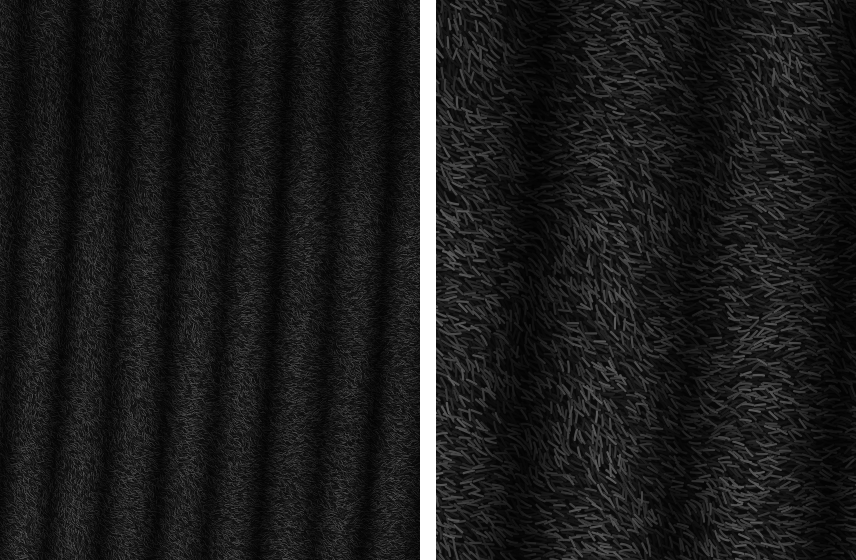
Left, the full canvas; right, a detail of the centre.
A Shadertoy shader for this texture:

```glsl
// Black pile fabric hanging in eight soft, slightly curving vertical folds.
// Layers of short jittered fibres on a cell grid follow a sine-driven nap,
// and a smooth fold profile shades them from dark valleys to grey crests.

const float FOLD_SPACING = 0.1255;   // in canvas widths
const float FIRST_VALLEY = 0.060;    // valley position at the top edge
const float FIBRE_CELL = 0.0056;
const float FIBRE_HALF_LENGTH = 0.0042;
const float FIBRE_HALF_WIDTH = 0.0009;
const int FIBRE_LAYERS = 2;
const vec3 GROUND = vec3(0.036);
const vec3 FIBRE_SHEEN = vec3(0.285);

vec3 hash3(vec2 p) {
    vec3 q = fract(vec3(p.xyx) * vec3(0.1031, 0.1030, 0.0973));
    q += dot(q, q.yxz + 33.33);
    return fract((q.xxy + q.yzz) * q.zyx);
}

float segmentDistance(vec2 p, vec2 direction, float halfLength) {
    float along = clamp(dot(p, direction), -halfLength, halfLength);
    return length(p - direction * along);
}

// Lean of the pile: down to the right at the left, flatter at the right
float napAngle(vec2 p) {
    float broad = mix(-0.95, -0.25, smoothstep(0.1, 0.8, p.x));
    float swirl = 0.35 * sin(p.x * 21.0 + 2.0 * sin(p.y * 13.0))
                + 0.30 * sin(p.y * 47.0 + 3.0 * sin(p.x * 39.0));
    return broad + swirl;
}

// Brightest fibre covering p within one jittered grid
float fibreLayer(vec2 p, float seed, float pixel) {
    vec2 cell = floor(p / FIBRE_CELL);
    float nap = napAngle(p);
    float brightest = 0.0;
    for (int j = -1; j <= 1; j++) {
        for (int i = -1; i <= 1; i++) {
            vec2 id = cell + vec2(i, j);
            vec3 rnd = hash3(id + seed);
            vec2 centre = (id + 0.2 + 0.6 * rnd.xy) * FIBRE_CELL;
            float angle = nap + (rnd.z - 0.5) * 1.3;
            vec2 direction = vec2(cos(angle), sin(angle));
            float d = segmentDistance(p - centre, direction, FIBRE_HALF_LENGTH);
            float cover = clamp((FIBRE_HALF_WIDTH - d) / pixel + 0.5, 0.0, 1.0);
            float gloss = fract(rnd.x * 17.0 + rnd.y * 31.0);
            brightest = max(brightest, cover * mix(0.12, 1.0, gloss * gloss));
        }
    }
    return brightest;
}

float fibres(vec2 p, float pixel) {
    float brightest = 0.0;
    for (int k = 0; k < FIBRE_LAYERS; k++) {
        float seed = 57.0 + 131.0 * float(k);
        vec2 offset = vec2(0.37, 0.61) * FIBRE_CELL * float(k);
        brightest = max(brightest, fibreLayer(p + offset, seed, pixel));
    }
    return brightest;
}

// 0 in a valley, 1 on a crest; fall is 0 at the top and 1 at the bottom
float foldProfile(float x, float fall) {
    float drift = fall * (0.037 + 0.038 * fall);
    float wobble = 0.003 * sin(x * 17.0 + fall * 5.0);
    float phase = (x + drift + wobble - FIRST_VALLEY) / FOLD_SPACING;
    return pow(abs(sin(3.14159 * phase)), 1.35);
}

// Broad light: dim near the top, brighter below and toward the left
float ambient(float x, float fall) {
    float topGlow = 0.10 * (1.0 - smoothstep(0.0, 0.15, fall));
    float lower = 0.30 * smoothstep(0.12, 0.50, fall);
    float leftGlow = 0.12 * fall * (1.0 - x);
    float patches = 0.04 * sin(x * 9.0 + 3.0 * sin(fall * 7.0));
    return 0.76 + topGlow + lower + leftGlow + patches;
}

void mainImage(out vec4 fragColor, in vec2 fragCoord) {
    vec2 p = fragCoord / iResolution.x;
    float pixel = 1.0 / iResolution.x;
    float fall = 1.0 - fragCoord.y / iResolution.y;

    float valleyShade = 0.30 + 0.06 * sin(p.x * 23.0 + fall * 4.0);
    float shade = mix(valleyShade, 1.0, foldProfile(p.x, fall));
    shade *= ambient(p.x, fall);

    vec3 pile = GROUND + FIBRE_SHEEN * fibres(p, pixel);
    fragColor = vec4(pile * shade, 1.0);
}
```
